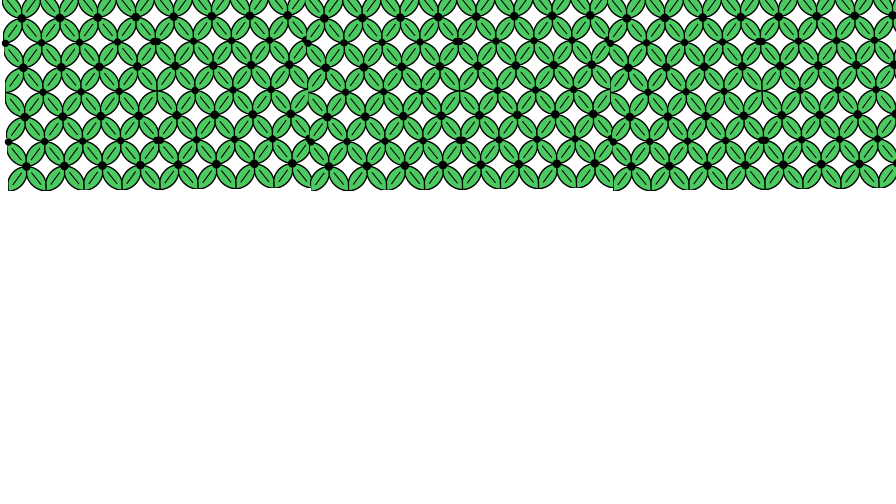
Reproduce this pattern procedurally as a WebGL 1 fragment shader.

```glsl
precision highp float;
uniform vec2 u_resolution;

#define ORIGIN vec2(0.0162, 0.6204)
#define CELL vec2(0.0377, 0.04896)
#define TILE_PERIOD 0.6002
#define TILE_COLUMNS 16.0
#define SKEW vec2(0.031, -0.0115)
#define LEAF_HALF_WIDTH 0.0145
#define STROKE 0.0014
#define VEIN_REACH 0.23
#define DOT_RADIUS vec2(0.0072, 0.0085)
#define SEAM_SHIFT 0.0036
#define LEAF_GREEN vec3(0.30, 0.79, 0.38)
#define INK vec3(0.0, 0.01, 0.005)

// Antialiased coverage of a signed distance
float coverage(float d) {
  float blur = 0.6 / u_resolution.y;
  return 1.0 - smoothstep(-blur, blur, d);
}

// Lens along the x axis, with pointed ends
float lensDistance(vec2 p, float halfLength, float halfWidth) {
  float radius = (halfLength * halfLength + halfWidth * halfWidth) / (2.0 * halfWidth);
  return length(vec2(p.x, abs(p.y) + radius - halfWidth)) - radius;
}

// One leaf on the diagonal of each cell, alternating in direction
vec3 paintLeaf(vec3 color, vec2 p) {
  vec2 cell = floor(p / CELL);
  if (cell.x < 0.0 || cell.x >= TILE_COLUMNS || cell.y < 0.0) return color;

  vec2 local = p - (cell + 0.5) * CELL;
  float parity = mod(cell.x + cell.y, 2.0);
  vec2 axis = normalize(vec2(CELL.x, parity < 0.5 ? CELL.y : -CELL.y));
  vec2 leaf = vec2(dot(local, axis), axis.x * local.y - axis.y * local.x);
  float span = length(CELL);

  vec2 border = abs(local) - 0.5 * CELL;
  float d = lensDistance(leaf, 0.5 * span, LEAF_HALF_WIDTH);
  d = max(d, max(border.x, border.y));
  float veinX = max(abs(leaf.x) - VEIN_REACH * span, 0.0);
  float vein = length(vec2(veinX, leaf.y)) - 0.75 * STROKE;

  color = mix(color, LEAF_GREEN, coverage(d));
  return mix(color, INK, coverage(min(abs(d) - STROKE, vein)));
}

// Round joints where leaves meet, split in two at the half-tile seams
vec3 paintDot(vec3 color, vec2 p) {
  vec2 node = floor(p / CELL + 0.5);
  bool outside = node.x < 0.0 || node.x > TILE_COLUMNS || node.y < 1.0;
  if (outside || mod(node.x + node.y, 2.0) > 0.5) return color;

  vec2 local = p - node * CELL;
  float oddRow = mod(node.y, 2.0);
  if (mod(node.x, 0.5 * TILE_COLUMNS) < 0.5) {
    if (mod(node.y, 4.0) < 0.5) return color;
    float side = node.x < 0.5 ? 1.0 : sign(local.x);
    if (node.x > TILE_COLUMNS - 0.5) side = -1.0;
    local.x -= side * SEAM_SHIFT;
  }
  float radius = mix(DOT_RADIUS.x, DOT_RADIUS.y, oddRow);
  return mix(color, INK, coverage(length(local) - radius));
}

void main() {
  vec2 p = gl_FragCoord.xy / u_resolution.y - ORIGIN;
  float tile = floor((p.x + SKEW.x * p.y) / TILE_PERIOD);
  vec3 color = vec3(1.0);

  // Neighbouring tiles overlap slightly at their slanted seams
  for (int k = -1; k <= 1; k++) {
    vec2 q = p - vec2((tile + float(k)) * TILE_PERIOD, 0.0);
    if (tile + float(k) < 0.0) continue;
    q += SKEW * q.yx;
    color = paintLeaf(color, q);
    color = paintDot(color, q);
  }
  gl_FragColor = vec4(color, 1.0);
}
```
